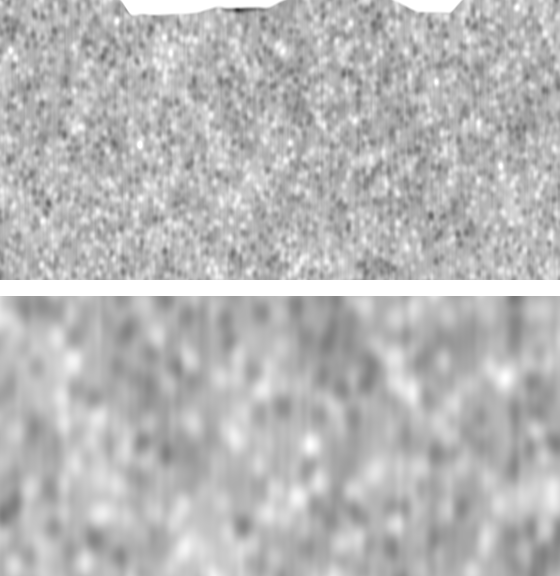
Top: the whole. Bottom: its middle third, enlarged.
This texture is drawn by a Shadertoy shader. Its source:

```glsl
// Mottled grey grain, slightly upright, under two shallow white notches.
// Each grain layer sums soft random blobs scattered one per cell;
// fine, clumped and broad layers are added around a mid grey.

#define BASE_GREY 0.715
#define FINE_CELLS vec2(52.0, 37.0)
#define CLUMP_CELLS vec2(23.0, 18.0)
#define BROAD_CELLS vec2(6.0, 5.0)
#define STREAK_CELLS vec2(130.0, 9.0)
#define FINE_GAIN 0.165
#define CLUMP_GAIN 0.095
#define BROAD_GAIN 0.055
#define STREAK_GAIN 0.025
#define EDGE_SOFTNESS 0.007
#define RIM_DARKNESS 0.22

vec3 hash3(vec2 cell) {
    vec3 h = fract(cell.xyx * vec3(0.1031, 0.1030, 0.0973));
    h += dot(h, h.yxz + 33.33);
    return fract((h.xxy + h.yzz) * h.zyx);
}

// Cellular blob noise: signed soft spots, one at random in every cell
float blobNoise(vec2 p) {
    vec2 cell = floor(p);
    float sum = 0.0;
    for (int j = -1; j <= 1; j++) {
        for (int i = -1; i <= 1; i++) {
            vec2 neighbour = cell + vec2(i, j);
            vec3 rnd = hash3(neighbour + 57.0);
            vec2 offset = neighbour + rnd.xy - p;
            float falloff = max(0.0, 1.0 - dot(offset, offset));
            sum += (2.0 * rnd.z - 1.0) * falloff * falloff * falloff;
        }
    }
    return sum;
}

// Rises between a and b, falls between c and d
float plateau(float a, float b, float c, float d, float x) {
    return smoothstep(a, b, x) * (1.0 - smoothstep(c, d, x));
}

float notchDepth(float x) {
    float wide = 0.060 * plateau(0.42, 0.475, 0.95, 1.04, x);
    wide *= 1.0 - 0.45 * smoothstep(0.66, 0.79, x);
    float narrow = 0.052 * plateau(1.36, 1.53, 1.60, 1.67, x);
    return wide + narrow;
}

void mainImage(out vec4 fragColor, in vec2 fragCoord) {
    vec2 p = fragCoord / iResolution.y;

    // Grain layers
    float grey = BASE_GREY;
    grey += FINE_GAIN * blobNoise(p * FINE_CELLS);
    grey += CLUMP_GAIN * blobNoise(p * CLUMP_CELLS + 31.7);
    grey += BROAD_GAIN * blobNoise(p * BROAD_CELLS + 83.2);
    grey += STREAK_GAIN * blobNoise(p * STREAK_CELLS + 140.4);

    // Notched upper edge with a dark rim on part of the wide notch
    float wobble = 0.004 * blobNoise(vec2(p.x * 24.0, 7.5));
    float surface = 1.0 + EDGE_SOFTNESS - notchDepth(p.x) + wobble;
    float height = p.y - surface;
    float rimOffset = (height + 0.008) / 0.009;
    float rim = plateau(0.74, 0.82, 0.92, 0.98, p.x) * exp(-rimOffset * rimOffset);
    grey -= RIM_DARKNESS * rim;

    float opening = smoothstep(-EDGE_SOFTNESS, EDGE_SOFTNESS, height);
    grey = mix(clamp(grey, 0.0, 1.0), 1.0, opening);
    fragColor = vec4(vec3(grey), 1.0);
}
```
